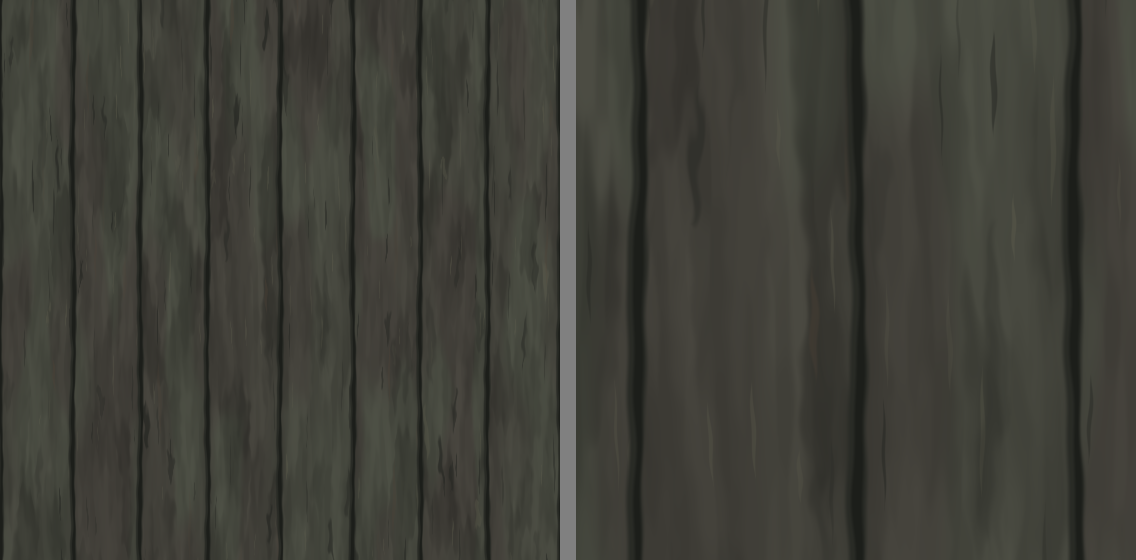
Left: the whole. Right: its middle third, enlarged.
Give the GLSL for this texture, as a three.js fragment shader.

```glsl
// Eight weathered, dark grey-green planks standing side by side.
// Soft cellular tones paint the timber, tapered strokes add cracks, gouges
// and pale scars, and layered sines make the narrow seams wander.
varying vec2 vUv;

const float PLANKS = 8.0;
const float TAU = 6.28318;
const vec3 GREEN = vec3(0.272, 0.281, 0.243);
const vec3 BROWN = vec3(0.256, 0.246, 0.222);
const vec3 PALE = vec3(0.375, 0.370, 0.305);
const vec3 RUST = vec3(0.310, 0.260, 0.215);
const vec3 GOUGE = vec3(0.150, 0.155, 0.138);
const vec3 SEAM = vec3(0.160, 0.167, 0.147);
const vec3 SEAM_CORE = vec3(0.108, 0.116, 0.100);

vec2 hash2(vec2 p) {
  vec3 q = fract(p.xyx * vec3(0.1031, 0.1030, 0.0973));
  q += dot(q, q.yzx + 33.33);
  return fract((q.xx + q.yz) * q.zy);
}

// Cellular noise whose neighbouring cell tones melt together.
float tones(vec2 p, vec2 cells, float seed) {
  vec2 g = p * cells;
  vec2 id = floor(g);
  float sum = 0.0;
  float total = 0.0;
  for (int y = -1; y <= 1; y++) {
    for (int x = -1; x <= 1; x++) {
      vec2 c = id + vec2(float(x), float(y));
      vec2 d = c + hash2(c + seed) - g;
      float weight = exp(-8.0 * dot(d, d));
      sum += weight * hash2(c + seed + 57.0).x;
      total += weight;
    }
  }
  return sum / total;
}

// Scattered upright brush strokes; size is half width and half length.
float strokes(vec2 p, vec2 cells, vec2 size, float amount, float seed) {
  vec2 id = floor(p * cells);
  float cover = 0.0;
  for (int y = -1; y <= 1; y++) {
    for (int x = -1; x <= 1; x++) {
      vec2 c = id + vec2(float(x), float(y));
      vec2 r = hash2(c + seed);
      vec2 s = hash2(c + seed + 31.0);
      vec2 d = p - (c + r) / cells;
      float t = d.y / (size.y * mix(0.35, 1.0, s.x));
      d.x += size.x * ((r.x - 0.5) * t + 0.25 * sin(t * 5.0 + TAU * s.y));
      float width = size.x * mix(0.4, 1.0, s.y) * (1.0 - t * t);
      float soft = 0.3 * size.x;
      float mark = smoothstep(-soft, soft, width - abs(d.x));
      float present = step(hash2(c + seed + 63.0).x, amount);
      cover = max(cover, mark * present * mix(0.4, 1.0, r.y));
    }
  }
  return cover;
}

// Horizontal position of a seam at height y.
float seamX(float index, float y) {
  float k = mod(index, PLANKS);
  float wander = 0.0013 * sin(TAU * 2.0 * y + k * 2.1)
               + 0.0005 * sin(TAU * 7.0 * y + k * 4.7)
               + 0.0004 * sin(TAU * 19.0 * y + k * 1.3);
  return index / PLANKS + 0.005 * sin(k * TAU / 4.0) + wander;
}

vec3 timber(vec2 p, float plank) {
  // Each board slides along its length, and its grain bends gently.
  p.y += plank * 1.73;
  p.x += 0.002 * sin(p.y * 9.0 + plank * 2.0) + 0.0008 * sin(p.y * 27.0 + p.x * 45.0);
  vec2 ragged = p + vec2(0.0011 * sin(p.y * 150.0 + p.x * 60.0), 0.010 * sin(p.x * 420.0));

  // Broad patches, long smears and fine grain.
  float patches = tones(p, vec2(20.0, 4.0), 3.0);
  float smears = tones(ragged, vec2(56.0, 9.0), 11.0);
  float grain = tones(p, vec2(130.0, 14.0), 23.0);
  float shadows = tones(ragged, vec2(34.0, 8.0), 37.0);
  vec3 color = mix(BROWN, GREEN, smoothstep(0.15, 0.8, patches));
  color *= 0.865 + 0.17 * smears + 0.11 * grain;
  color *= 1.0 - 0.14 * smoothstep(0.62, 0.95, shadows);

  // Worn highlights and faint warm stains.
  color = mix(color, RUST, 0.35 * strokes(p, vec2(20.0, 6.0), vec2(0.0035, 0.07), 0.20, 41.0));
  color = mix(color, PALE, 0.38 * strokes(p, vec2(36.0, 11.0), vec2(0.0016, 0.040), 0.24, 53.0));
  color = mix(color, PALE, 0.40 * strokes(ragged, vec2(13.0, 6.0), vec2(0.005, 0.050), 0.18, 67.0));

  // Thin cracks, then ragged gouges with a soft bruise around them.
  color = mix(color, GOUGE, 0.60 * strokes(p, vec2(32.0, 9.0), vec2(0.0018, 0.055), 0.30, 71.0));
  color = mix(color, GOUGE, 0.28 * strokes(ragged, vec2(14.0, 5.0), vec2(0.009, 0.095), 0.32, 83.0));
  color = mix(color, GOUGE, 0.75 * strokes(ragged, vec2(15.0, 7.0), vec2(0.006, 0.050), 0.28, 97.0));
  return color;
}

void main() {
  float nearest = floor(vUv.x * PLANKS + 0.5);
  float offset = vUv.x - seamX(nearest, vUv.y);
  float plank = mod(nearest - step(offset, 0.0), PLANKS);
  vec3 color = timber(vUv, plank);

  // Shaded board edges, the gap, and its darker uneven core.
  float gap = abs(offset);
  float phase = mod(nearest, PLANKS) * 2.7;
  float swell = sin(TAU * 4.0 * vUv.y + phase) + 0.6 * sin(TAU * 13.0 * vUv.y + phase * 2.0);
  float width = 0.0050 + 0.0008 * swell;
  color *= 1.0 - 0.12 * exp(-gap / 0.007);
  color = mix(color, SEAM, 1.0 - smoothstep(width - 0.0018, width + 0.0018, gap));
  float core = abs(offset - 0.0012 + 0.0005 * swell);
  float coreWidth = 0.0024 + 0.0006 * swell;
  color = mix(color, SEAM_CORE, 1.0 - smoothstep(coreWidth - 0.0014, coreWidth + 0.0014, core));

  gl_FragColor = vec4(color, 1.0);
}
```
